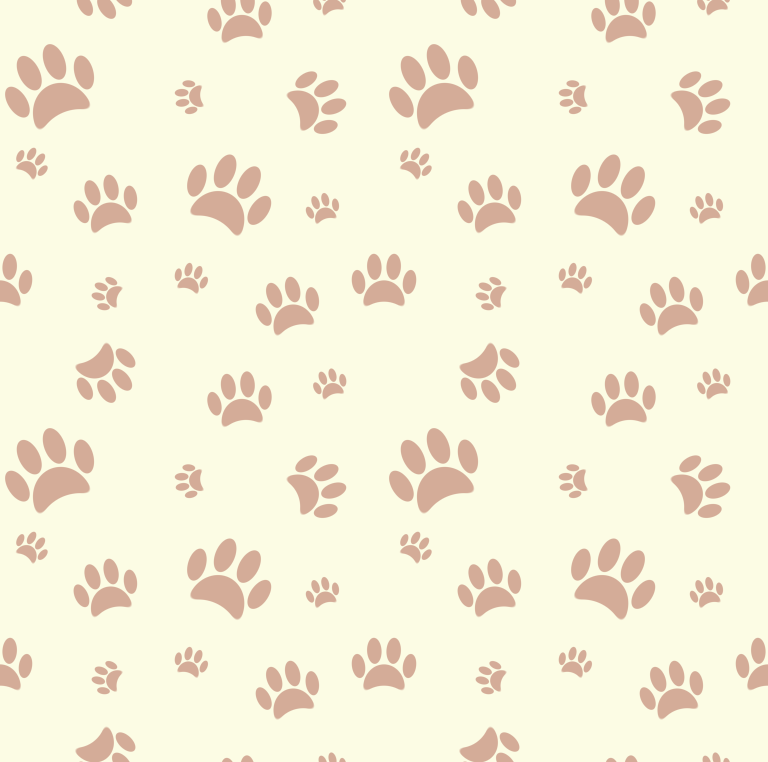
This pattern is drawn by a Shadertoy shader. Its source:

```glsl
// Seamless tile of scattered paw prints in three sizes on a cream ground.

const vec3 CREAM = vec3(0.988, 0.988, 0.894);
const vec3 ROSE_TAN = vec3(0.831, 0.675, 0.596);
const float TILES_ACROSS = 2.0;
const int PAW_COUNT = 14;

// Each paw: centre in tile units (y up from the top edge), turn in degrees.
const vec3 PAWS[PAW_COUNT] = vec3[PAW_COUNT](
    // large
    vec3(0.130, -0.223, 24.0), vec3(0.596, -0.505, -25.5),
    // medium
    vec3(0.275, -0.530, 16.0), vec3(0.749, -0.796, 17.5),
    vec3(0.000, -0.731, 0.0), vec3(0.624, -0.040, 7.0),
    vec3(0.276, -0.975, -143.0), vec3(0.826, -0.268, -67.5),
    // small
    vec3(0.493, -0.253, 95.0), vec3(0.083, -0.424, -33.0),
    vec3(0.840, -0.542, 17.0), vec3(0.278, -0.765, 73.0),
    vec3(0.498, -0.724, -17.0), vec3(0.859, 0.001, 17.5));

float pawSize(int index) {
    if (index == 0) return 0.240;
    if (index == 1) return 0.228;
    return index < 8 ? 0.168 : 0.088;
}

// Expresses p in axes turned counter-clockwise by the angle.
vec2 toTurnedAxes(vec2 p, float degrees) {
    float a = radians(degrees);
    return vec2(cos(a) * p.x + sin(a) * p.y, cos(a) * p.y - sin(a) * p.x);
}

// First-order signed distance to an ellipse.
float ellipseDistance(vec2 p, vec2 radii) {
    float level = length(p / radii);
    float slope = length(p / (radii * radii));
    return level * (level - 1.0) / max(slope, 1e-4);
}

float smoothMax(float a, float b, float blend) {
    float h = max(blend - abs(a - b), 0.0) / blend;
    return max(a, b) + 0.25 * blend * h * h;
}

float toeDistance(vec2 p, vec2 centre, vec2 radii, float tilt) {
    return ellipseDistance(toTurnedAxes(p - centre, tilt), radii);
}

// Dome with rounded lower corners and a hollowed base.
float padDistance(vec2 p) {
    float dome = ellipseDistance(p - vec2(0.0, -0.355), vec2(0.322, 0.360));
    float hollow = 0.48 - length(p - vec2(0.0, -0.805));
    return smoothMax(dome, hollow, 0.12);
}

// Upright paw of unit width, mirrored about its vertical axis.
float pawDistance(vec2 p) {
    p.x = abs(p.x);
    float outerToe = toeDistance(p, vec2(0.395, -0.02), vec2(0.102, 0.188), -9.0);
    float innerToe = toeDistance(p, vec2(0.150, 0.215), vec2(0.112, 0.202), -3.0);
    return min(padDistance(p), min(outerToe, innerToe));
}

// Nearest paw, with every offset wrapped to the tile.
float pawFieldDistance(vec2 p) {
    float nearest = 1.0;
    for (int i = 0; i < PAW_COUNT; i++) {
        vec2 offset = fract(p - PAWS[i].xy + 0.5) - 0.5;
        float size = pawSize(i);
        vec2 local = toTurnedAxes(offset, PAWS[i].z) / size;
        nearest = min(nearest, pawDistance(local) * size);
    }
    return nearest;
}

void mainImage(out vec4 fragColor, in vec2 fragCoord) {
    // Square tiles anchored to the top left corner.
    float unitsPerPixel = TILES_ACROSS / iResolution.x;
    vec2 p = (fragCoord - vec2(0.0, iResolution.y)) * unitsPerPixel;

    float edge = 0.7 * unitsPerPixel;
    float coverage = 1.0 - smoothstep(-edge, edge, pawFieldDistance(p));
    fragColor = vec4(mix(CREAM, ROSE_TAN, coverage), 1.0);
}
```
